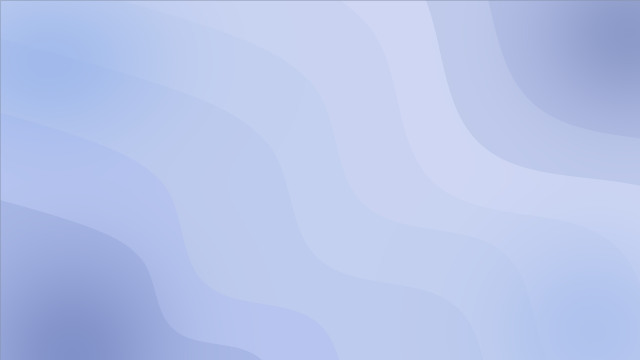
Reproduce this background procedurally as a Shadertoy shader.

```glsl
// Soft periwinkle bands flowing diagonally between two shaded corners.
// Each band starts at a wavy curve measured across the main diagonal;
// Gaussian glows then tint the stacked bands.

const int BANDS = 7;

// Wave shape: valley position, half period, mean height, amplitude
const vec4 WAVES[BANDS] = vec4[](
    vec4(1.400, 0.318, -0.366, 0.066),
    vec4(1.359, 0.428, -0.126, 0.091),
    vec4(1.609, 0.509,  0.274, 0.107),
    vec4(1.586, 0.521,  0.555, 0.111),
    vec4(1.718, 0.671,  0.844, 0.146),
    vec4(1.748, 0.764,  1.109, 0.174),
    vec4(1.773, 0.764,  1.361, 0.167));

const float TILTS[BANDS] = float[](0.083, 0.05, 0.068, 0.06, 0.055, 0.08, 0.07);

const vec3 CORNER_BLUE = vec3(0.660, 0.720, 0.900);
const vec3 BAND_COLORS[BANDS] = vec3[](
    vec3(0.715, 0.770, 0.937),
    vec3(0.742, 0.795, 0.932),
    vec3(0.766, 0.814, 0.938),
    vec3(0.787, 0.826, 0.946),
    vec3(0.808, 0.841, 0.954),
    vec3(0.750, 0.793, 0.924),
    vec3(0.712, 0.755, 0.905));

const vec3 SKY_GLOW   = vec3(0.550, 0.680, 0.915);
const vec3 LAKE_GLOW  = vec3(0.610, 0.715, 0.920);
const vec3 DUSK_SHADE = vec3(0.485, 0.550, 0.775);
const vec3 SLATE_SHADE = vec3(0.535, 0.592, 0.780);
const vec3 RIM_COLOR  = vec3(0.520, 0.570, 0.670);

// Cosine wave that eases into a straight descent before its first crest
float waveHeight(float along, vec4 wave, float tilt) {
    float halfPeriod = wave.y;
    float t = along - wave.x;
    float waveT = max(t, -halfPeriod);
    float height = wave.z + tilt * waveT - wave.w * cos(3.14159 * waveT / halfPeriod);
    float before = max(-t - halfPeriod, 0.0);
    float bend = 0.54 * halfPeriod;
    return height - 0.6 * (sqrt(before * before + bend * bend) - bend);
}

vec3 addGlow(vec3 base, vec3 tint, vec2 p, vec2 center, vec2 radius, float strength) {
    vec2 q = (p - center) / radius;
    return mix(base, tint, strength * exp(-dot(q, q)));
}

void mainImage(out vec4 fragColor, in vec2 fragCoord) {
    float pixel = 1.0 / iResolution.y;
    vec2 p = fragCoord * pixel;
    float right = iResolution.x * pixel;

    // Diagonal coordinates measured from the upper left corner
    float along = p.x + 1.0 - p.y;
    float across = p.x - 1.0 + p.y;

    // Stack the bands from lower left to upper right
    vec3 color = CORNER_BLUE;
    for (int i = 0; i < BANDS; i++) {
        float d = across - waveHeight(along, WAVES[i], TILTS[i]);
        color = mix(color, BAND_COLORS[i], smoothstep(-pixel, pixel, d));
    }

    // Blue glows and dark corners
    color = addGlow(color, SKY_GLOW, p, vec2(0.14, 0.83), vec2(0.30, 0.22), 0.58);
    color = addGlow(color, LAKE_GLOW, p, vec2(right - 0.13, 0.08), vec2(0.27, 0.26), 0.58);
    color = addGlow(color, DUSK_SHADE, p, vec2(0.20, 0.01), vec2(0.25, 0.27), 0.9);
    color = addGlow(color, SLATE_SHADE, p, vec2(right - 0.03, 0.91), vec2(0.25, 0.23), 0.92);

    // Hairline along the left and top edges
    float edge = min(p.x, 1.0 - p.y);
    color = mix(color, RIM_COLOR, 0.5 * (1.0 - smoothstep(0.001, 0.004, edge)));

    fragColor = vec4(color, 1.0);
}
```
